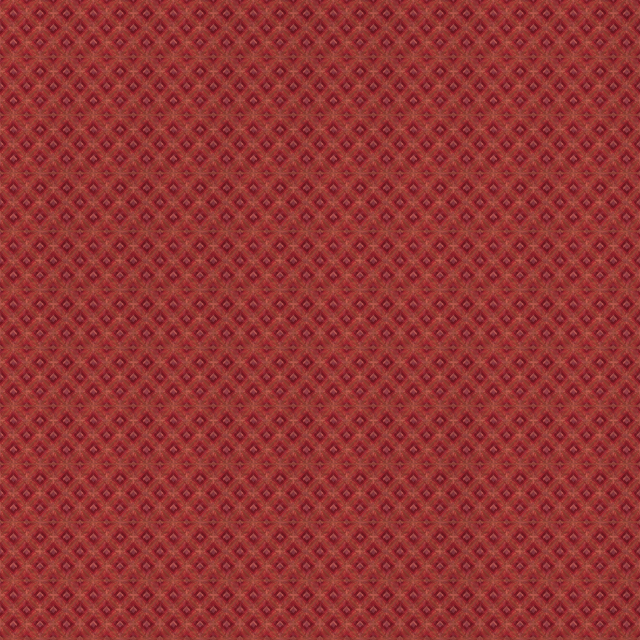
Write a three.js fragment shader that draws this pattern.

```glsl
// Woven red cloth: 24 by 22 staggered pairs of small nested diamonds.
// A diamond metric gives the rings and gold lattice, an angle about each
// corner gives the fanned rays, and hash noise adds a repeating thread grain.
varying vec2 vUv;

const vec2 REPEATS = vec2(24.0, 22.0);
const vec2 BLOCK = vec2(3.0, 2.0);
const float SOFT = 0.022;
const float TAU = 6.28319;

const vec3 RED = vec3(0.605, 0.20, 0.185);
const vec3 OLIVE = vec3(0.57, 0.265, 0.20);
const vec3 CRIMSON = vec3(0.58, 0.125, 0.17);
const vec3 CORAL = vec3(0.71, 0.35, 0.30);
const vec3 MAROON = vec3(0.44, 0.095, 0.125);
const vec3 MAUVE = vec3(0.56, 0.23, 0.27);

float hash(vec2 p) {
  vec3 h = fract(vec3(p.xyx) * 0.1031);
  h += dot(h, h.yzx + 33.33);
  return fract((h.x + h.y) * h.z);
}

float noise(vec2 p) {
  vec2 i = floor(p);
  vec2 f = fract(p);
  f = f * f * (3.0 - 2.0 * f);
  return mix(mix(hash(i), hash(i + vec2(1.0, 0.0)), f.x),
             mix(hash(i + vec2(0.0, 1.0)), hash(i + vec2(1.0)), f.x), f.y);
}

float inside(float d, float radius) {
  return 1.0 - smoothstep(radius - SOFT, radius + SOFT, d);
}

float diamond(vec2 q) {
  return abs(q.x) + abs(q.y);
}

// Rays spreading from the four corners of a diamond cell
float fan(vec2 q) {
  vec2 a = abs(q);
  float along = 0.5 - max(a.x, a.y);
  float angle = atan(min(a.x, a.y), along + 0.001);
  return 0.5 + 0.5 * cos(angle * 16.0);
}

// Small caret in the heart of the diamond
float caret(vec2 q) {
  float d = abs(q.y + 0.08 - 0.9 * abs(q.x));
  return inside(d, 0.035) * inside(abs(q.x), 0.13);
}

vec3 motif(vec2 q, float scale, float wear) {
  float r = diamond(q);
  float core = r * scale;
  vec2 a = abs(q);

  // Ground, rays and gold lattice
  float rays = smoothstep(0.5, 1.0, fan(q)) * smoothstep(0.30, 0.40, r);
  vec3 col = mix(RED, CORAL, 0.6 * rays);
  col = mix(col, OLIVE, 0.85 * inside(0.5 - r, 0.042));
  float axis = inside(min(a.x, a.y), 0.03) * smoothstep(0.25, 0.38, r);
  col = mix(col, CORAL, 0.85 * axis);

  // Crimson rim, then dark flanks broken at top and bottom
  col = mix(col, CRIMSON, 0.85 * inside(core, 0.32));
  float flank = smoothstep(0.0, 0.10, a.x) + smoothstep(0.0, 0.2, q.y);
  float shade = 0.5 + 0.5 * min(flank, 1.0);
  col = mix(col, MAROON, shade * wear * inside(core, 0.24));

  // Pale heart
  col = mix(col, MAUVE, 0.95 * inside(core, 0.125));
  return mix(col, CORAL, 0.75 * caret(q * scale));
}

void main() {
  vec2 p = vec2(vUv.x, 1.0 - vUv.y) * REPEATS + vec2(0.0, 0.05);

  // Nearest centre of the two staggered lattices
  vec2 mainId = floor(p + 0.5);
  vec2 midId = floor(p) + 0.5;
  bool onMain = diamond(p - mainId) < diamond(p - midId);
  vec2 id = onMain ? mainId : midId;

  // Every second main row is a seam with smaller, paler diamonds
  float seamDistance = abs(mod(p.y + 1.0, BLOCK.y) - 1.0);
  float seamRow = onMain && mod(id.y, BLOCK.y) < 0.5 ? 1.0 : 0.0;

  // Every third column is woven slightly deeper
  float column = 0.5 + 0.5 * cos(TAU * (id.x - 2.5) / BLOCK.x);
  float wear = 0.86 + 0.14 * column - 0.12 * seamRow;
  vec3 col = motif(p - id, 1.0 + 0.2 * seamRow, wear);
  col = mix(col, OLIVE * 1.04, 0.7 * inside(seamDistance, 0.04));
  col *= 1.01 - 0.025 * column;

  // Thread grain repeats with the block; the dye varies broadly
  vec2 thread = mod(p, BLOCK);
  float grain = noise(thread * vec2(13.0, 14.0)) - 0.5;
  float tint = noise(thread * vec2(10.0, 11.0) + 50.0);
  float dye = noise(p * vec2(0.3, 0.12) + 40.0) - 0.5;
  col = mix(col, MAUVE, 0.4 * smoothstep(0.5, 0.9, tint));
  col *= 0.985 + 0.26 * grain + 0.04 * dye;

  gl_FragColor = vec4(col, 1.0);
}
```
